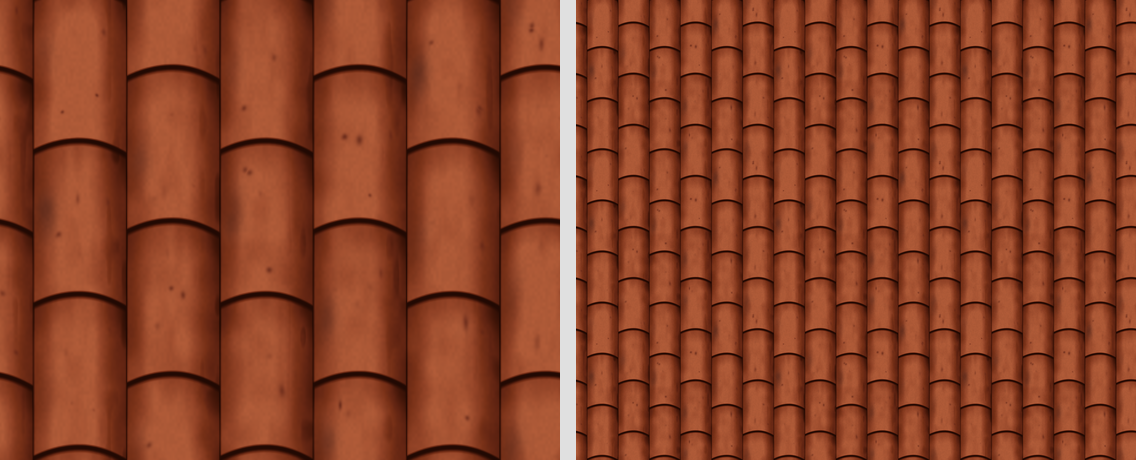
Left, the tile; right, the same tile 3 across and 3 down.
Write a Shadertoy shader that draws this texture.

```glsl
const vec2 TILES = vec2(6.0, 3.0);
const float TILE_ASPECT = 1.64;
const float COLUMN_START = 0.36;
const float JOINT_HEIGHT = 0.084;
const float STAGGER = 0.479;
const vec3 SOOT = vec3(0.33, 0.15, 0.10);
const vec3 SPOT = vec3(0.36, 0.13, 0.08);

float hash(vec2 p) {
    vec3 q = fract(p.xyx * vec3(0.1031, 0.1030, 0.0973));
    q += dot(q, q.yzx + 33.33);
    return fract((q.x + q.y) * q.z);
}

// Value noise that wraps after a whole number of cells
float wrapNoise(vec2 uv, vec2 cells) {
    vec2 p = uv * cells;
    vec2 i = floor(p);
    vec2 f = fract(p);
    f = f * f * (3.0 - 2.0 * f);
    vec2 a = mod(i, cells);
    vec2 b = mod(i + 1.0, cells);
    float low = mix(hash(a), hash(vec2(b.x, a.y)), f.x);
    float high = mix(hash(vec2(a.x, b.y)), hash(b), f.x);
    return mix(low, high, f.y);
}

// Fired clay from deep shadow to full light
vec3 clayRamp(float light) {
    vec3 tones[6] = vec3[6](
        vec3(0.13, 0.035, 0.01), vec3(0.25, 0.08, 0.03),
        vec3(0.38, 0.14, 0.07), vec3(0.47, 0.19, 0.09),
        vec3(0.57, 0.26, 0.15), vec3(0.68, 0.35, 0.215));
    vec3 color = tones[0];
    for (int i = 1; i < 6; i++)
        color = mix(color, tones[i], clamp(light * 5.0 - float(i - 1), 0.0, 1.0));
    return color;
}

// Sag of the curved lip below its crest
float archDrop(float u) {
    float x = (u - 0.49) / 0.5;
    return x * x * mix(0.075, 0.092, step(0.0, x));
}

// Light over the rounded tile; t runs from the lower lip to the upper end
float tileLight(float u, float t) {
    float leftShade = 0.42 * (1.0 - smoothstep(0.0, 0.3, u));
    leftShade *= mix(0.6, 1.0, smoothstep(0.02, 0.35, t));
    float rightShade = 0.62 * smoothstep(0.58, 1.02, u);
    float overhang = smoothstep(0.72, 1.0, t) * mix(0.14, 0.24, u);
    float seam = 0.3 * (1.0 - smoothstep(0.003, 0.018, min(u, 1.0 - u)));
    return 1.0 - leftShade - rightShade - overhang - seam;
}

// Dark gap under the lip, softer on its lower side
float jointShadow(float t) {
    float d = t > 0.5 ? t - 1.0 : t;
    float edge = d > 0.0 ? 0.026 : 0.042;
    return 1.0 - smoothstep(0.006, edge, abs(d));
}

// Smoky patch on the left flank
float sootMask(vec2 p, vec2 id, float mottle) {
    vec2 center = vec2(0.13, mix(0.32, 0.62, hash(id + 11.0)));
    vec2 d = (p - center) / vec2(0.11, 0.17);
    return exp(-dot(d, d)) * hash(id + 23.0) * mix(0.3, 1.1, mottle);
}

// A few small oval pits in each tile
float spotMask(vec2 p, vec2 id) {
    float mask = 0.0;
    for (int i = 0; i < 4; i++) {
        vec2 seed = id + float(i) * vec2(17.0, 29.0);
        vec2 center = mix(vec2(0.22, 0.14), vec2(0.86, 0.84),
                          vec2(hash(seed + 3.0), hash(seed + 7.0)));
        float radius = mix(0.018, 0.034, hash(seed + 41.0));
        float stretch = mix(1.0, 2.8, pow(hash(seed + 53.0), 3.0));
        vec2 d = (p - center) * vec2(1.0, TILE_ASPECT / stretch) / radius;
        float strength = mix(0.1, 0.75, pow(hash(seed + 67.0), 2.0));
        mask = max(mask, strength * exp(-dot(d, d)));
    }
    return mask;
}

vec3 roof(vec2 uv) {
    // Staggered columns with arched rows
    float x = uv.x * TILES.x - COLUMN_START;
    float column = floor(x);
    float u = fract(x);
    float y = uv.y * TILES.y - JOINT_HEIGHT - STAGGER * mod(column, 2.0) + archDrop(u);
    float t = fract(y);
    vec2 id = mod(vec2(column, floor(y)), TILES);

    // Clay mottling, vertical streaks and grain
    float mottle = wrapNoise(uv, vec2(30.0, 20.0));
    float streak = wrapNoise(uv, vec2(72.0, 15.0));
    float grain = wrapNoise(uv, vec2(210.0, 130.0));
    float light = tileLight(u, t) + 0.12 * (mottle - 0.5) + 0.09 * (streak - 0.5);
    light += 0.07 * (hash(id + 5.0) - 0.6);
    light -= 0.14 * smoothstep(0.62, 0.9, streak) * smoothstep(0.65, 0.85, u);

    // Wear, then the gap between rows
    float gap = jointShadow(t);
    vec3 color = clayRamp(light * (1.0 - gap));
    color = mix(color, SOOT, 0.75 * sootMask(vec2(u, t), id, mottle) * (1.0 - gap));
    color = mix(color, SPOT, spotMask(vec2(u, t), id) * (1.0 - gap));
    return color * (1.0 + 0.05 * (grain - 0.5));
}

void mainImage(out vec4 fragColor, in vec2 fragCoord) {
    // Four samples smooth every edge
    vec3 color = vec3(0.0);
    for (int i = 0; i < 4; i++) {
        vec2 offset = vec2(i % 2, i / 2) * 0.5 - 0.25;
        color += roof((fragCoord + offset) / iResolution.xy);
    }
    fragColor = vec4(color * 0.25, 1.0);
}
```
